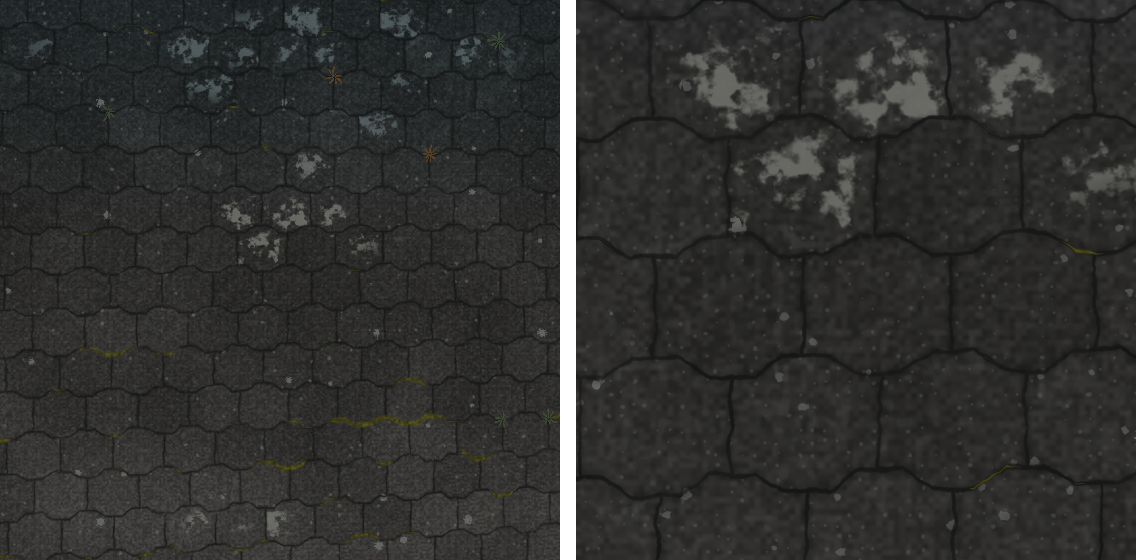
Left: the whole. Right: its middle third, enlarged.
A WebGL 2 fragment shader for this texture:

```glsl
#version 300 es
precision highp float;

uniform vec2 u_resolution;
out vec4 outColor;

// Layout, in canvas units
const vec2 COLUMN_RATE = vec2(10.38, 1.0);    // columns across: linear and quadratic part
const vec2 ROW_HEIGHT = vec2(0.0735, 0.0668); // at the left and right side
const float ANCHOR_ROW = 4.0;                 // row whose upper edge lies level
const float ANCHOR_DEPTH = 0.339;
const float ROW_DRIFT = 0.011;
const float STEP_HEIGHT = 0.085;              // stepped edge, in rows
const float STEP_SHARPNESS = 1.7;
const float JOINT_WIDTH = 0.0011;
const float TUFT_RADIUS = 0.017;
const float TUFT_CHANCE = 0.05;

// Colours
const vec3 STONE_TOP = vec3(0.128, 0.148, 0.154);
const vec3 STONE_MIDDLE = vec3(0.172, 0.170, 0.163);
const vec3 STONE_BOTTOM = vec3(0.206, 0.203, 0.195);
const vec3 JOINT = vec3(0.075, 0.080, 0.080);
const vec3 LICHEN_COOL = vec3(0.34, 0.39, 0.40);
const vec3 LICHEN_WARM = vec3(0.45, 0.45, 0.43);
const vec3 MOSS = vec3(0.32, 0.31, 0.08);
const vec3 TUFT_GREEN = vec3(0.26, 0.33, 0.20);
const vec3 TUFT_DRY = vec3(0.40, 0.29, 0.15);
const vec3 GRIT = vec3(0.43, 0.44, 0.43);
const float TAU = 6.2831853;

float hash(vec2 p) {
  return fract(sin(dot(p, vec2(127.1, 311.7))) * 43758.5453);
}

float noise(vec2 p) {
  vec2 i = floor(p), f = fract(p);
  f = f * f * (3.0 - 2.0 * f);
  return mix(mix(hash(i), hash(i + vec2(1, 0)), f.x),
             mix(hash(i + vec2(0, 1)), hash(i + 1.0), f.x), f.y);
}

float fbm(vec2 p) {
  float sum = 0.0, gain = 0.5;
  for (int i = 0; i < 4; i++) {
    sum += gain * noise(p);
    p = p * 2.1 + 17.3;
    gain *= 0.5;
  }
  return sum / 0.9375;
}

float blob(vec2 p, vec2 center, vec2 size) {
  vec2 d = (p - center) / size;
  return exp(-dot(d, d));
}

float rowPhase(float row) {
  return 0.065 + 0.5 * mod(row, 2.0) + ROW_DRIFT * (row - ANCHOR_ROW);
}

// Scattered pale grit in three sizes
float grit(vec2 p, float pixel) {
  float mask = 0.0;
  for (int i = 0; i < 3; i++) {
    float scale = 140.0 / pow(2.4, float(i));
    vec2 id = floor(p * scale) + 31.0 * float(i);
    vec2 center = 0.3 + 0.4 * vec2(hash(id + 5.1), hash(id + 8.7));
    float radius = 0.12 / scale * (0.5 + hash(id + 2.3));
    float d = length(fract(p * scale) - center) / scale - radius;
    d += (noise(p * 500.0) - 0.5) * radius;
    float present = step(hash(id), 0.3 / pow(3.0, float(i)));
    mask = max(mask, present * smoothstep(pixel, -pixel, d) * (0.3 + 0.25 * float(i)));
  }
  return mask;
}

void main() {
  vec2 uv = gl_FragCoord.xy / u_resolution;
  float pixel = 1.0 / min(u_resolution.x, u_resolution.y);
  float depth = 1.0 - uv.y;
  vec2 p = vec2(uv.x, depth);
  vec2 ragged = vec2(fbm(p * 70.0), fbm(p * 70.0 + 40.0)) - 0.5;

  // Paver grid: fanned rows, offset by half, with stepped edges
  vec2 g = p + ragged * 0.006;
  float across = g.x * (COLUMN_RATE.x + COLUMN_RATE.y * g.x);
  float columnWidth = 1.0 / (COLUMN_RATE.x + 2.0 * COLUMN_RATE.y * g.x);
  float rowHeight = mix(ROW_HEIGHT.x, ROW_HEIGHT.y, g.x);
  float down = ANCHOR_ROW + (g.y - ANCHOR_DEPTH) / rowHeight;
  float edge = floor(down + 0.5);
  float edgeColumn = across - rowPhase(edge);
  float wave = clamp(cos(TAU * edgeColumn) * STEP_SHARPNESS, -1.0, 1.0);
  float edgeOffset = down - edge - STEP_HEIGHT * wave;
  float row = edgeOffset > 0.0 ? edge : edge - 1.0;
  float column = across - rowPhase(row);
  vec2 id = vec2(floor(column), row);
  vec2 local = vec2(fract(column), down - row) - 0.5;
  float edgeDistance = abs(edgeOffset) * rowHeight * 0.85;
  float sideDistance = (0.5 - abs(local.x)) * columnWidth;
  float jointDistance = min(edgeDistance, sideDistance);

  // Stone: tone gradient, stains, stone variation and grain
  vec3 color = mix(STONE_TOP, STONE_MIDDLE, smoothstep(0.0, 0.52, depth));
  color = mix(color, STONE_BOTTOM, smoothstep(0.45, 1.0, depth));
  color += 0.035 * blob(p, vec2(0.36, 0.94), vec2(0.26, 0.10));
  color *= 0.92 + 0.16 * hash(id + 3.0);
  color *= 0.82 + 0.36 * fbm(p * 7.0);
  color *= 0.80 + 0.40 * noise(p * 290.0);
  color += 0.03 * smoothstep(0.6, 0.9, noise(p * 190.0 + 9.0));

  // Lichen: eroded patches, denser in three zones
  float cool = blob(p, vec2(0.52, 0.07), vec2(0.34, 0.13));
  float warm = blob(p, vec2(0.57, 0.37), vec2(0.22, 0.12));
  float low = blob(p, vec2(0.42, 0.935), vec2(0.11, 0.045));
  float chance = 0.75 * cool + 0.62 * warm + 1.1 * low;
  vec2 center = (vec2(hash(id + 1.7), hash(id + 6.1)) - 0.5) * 0.4;
  float radius = 0.16 + 0.30 * hash(id + 9.4);
  float erosion = fbm(p * 65.0 + 3.0);
  float patchDistance = length(local - center) - radius + (erosion - 0.5) * 0.9;
  float lichen = smoothstep(0.06, -0.12, patchDistance) * smoothstep(0.0, 0.2, chance - hash(id));
  lichen *= smoothstep(0.36, 0.58, fbm(p * 95.0)) * 0.85;
  color = mix(color, mix(LICHEN_COOL, LICHEN_WARM, smoothstep(0.2, 0.35, depth)), lichen);
  color = mix(color, GRIT, grit(p, pixel));

  // Joints with a faint worn rim
  float rim = smoothstep(0.008, 0.003, jointDistance) * smoothstep(0.5, 0.75, fbm(p * 45.0));
  color += 0.035 * rim;
  color *= 1.0 - 0.18 * smoothstep(0.006, 0.0, jointDistance);
  float joint = smoothstep(JOINT_WIDTH + pixel, JOINT_WIDTH - pixel, jointDistance);
  color = mix(color, JOINT, joint * (0.45 + 0.5 * noise(p * 24.0)));

  // Moss along the lower row edges
  float mossRows = exp(-pow((edge - 10.3) / 0.9, 2.0)) * smoothstep(0.18, 0.36, p.x);
  float growth = noise(p * 19.0 + 4.0) + 0.35 * mossRows + 0.12 * smoothstep(0.5, 0.7, depth);
  float mossWidth = 0.007 * smoothstep(0.80, 1.15, growth) * (0.4 + erosion);
  float moss = smoothstep(mossWidth, mossWidth * 0.3 - pixel, edgeDistance) * step(0.0003, mossWidth);
  color = mix(color, MOSS * (0.6 + 0.7 * noise(p * 220.0)), moss * 0.85);

  // Sparse weed tufts at the joint corners
  vec2 corner = vec2(floor(edgeColumn + 0.5), edge);
  vec2 q = vec2((edgeColumn - corner.x) * columnWidth, (down - edge - STEP_HEIGHT) * rowHeight);
  float blades = 0.5 + 0.5 * sin(atan(q.y, q.x + 0.00001) * 9.0 + 5.0 * erosion);
  float tuft = smoothstep(pixel, -pixel, length(q) - TUFT_RADIUS * blades * (0.4 + noise(p * 150.0)));
  tuft *= step(hash(corner + 12.0), TUFT_CHANCE);
  color = mix(color, mix(TUFT_GREEN, TUFT_DRY, step(0.65, hash(corner + 20.0))), tuft * 0.75);

  outColor = vec4(color, 1.0);
}
```
